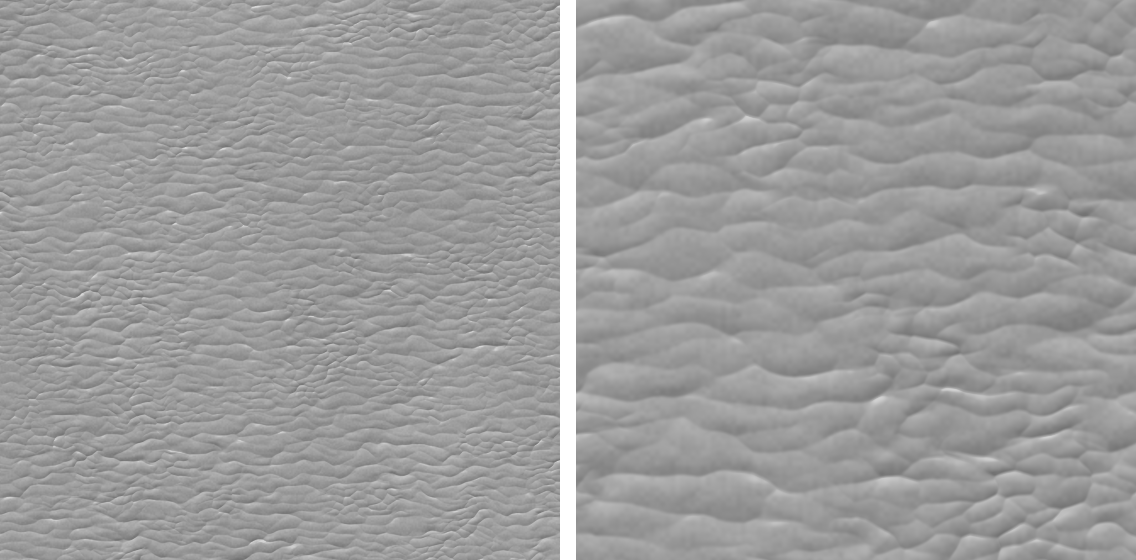
Left, the full canvas; right, a detail of the centre.
Write a Shadertoy shader that draws this texture.

```glsl
#define BASE_GREY 0.607
#define RELIEF 0.074
#define GLOSS 0.10
#define CLOUDING 0.055
#define GRAIN 0.032
#define LONG_CELLS vec2(23.0, 58.0)
#define SHORT_CELLS vec2(50.0, 86.0)
#define SOFTNESS 21.0
#define JITTER 0.88
#define LIGHT_DIR vec2(-0.35, 1.0)

vec2 hash22(vec2 p) {
    vec3 q = fract(p.xyx * vec3(0.1031, 0.1030, 0.0973));
    q += dot(q, q.yzx + 33.33);
    return fract((q.xx + q.yz) * q.zy);
}

float valueNoise(vec2 p) {
    vec2 cell = floor(p), f = fract(p);
    f = f * f * (3.0 - 2.0 * f);
    float low = mix(hash22(cell).x, hash22(cell + vec2(1, 0)).x, f.x);
    float high = mix(hash22(cell + vec2(0, 1)).x, hash22(cell + vec2(1, 1)).x, f.x);
    return mix(low, high, f.y);
}

float fbm(vec2 p) {
    float sum = 0.0, weight = 0.5;
    for (int i = 0; i < 3; i++) {
        sum += weight * valueNoise(p);
        p = p * 2.03 + 17.3;
        weight *= 0.5;
    }
    return sum / 0.875;
}

// Rounded lumps with narrow valleys: a softened cellular distance
float lumps(vec2 p) {
    vec2 cell = floor(p), f = fract(p);
    float sum = 0.0;
    for (int y = -1; y <= 1; y++)
    for (int x = -1; x <= 1; x++) {
        vec2 offset = vec2(x, y);
        vec2 point = 0.5 + JITTER * (hash22(cell + offset) - 0.5);
        vec2 d = offset + point - f;
        sum += exp(-SOFTNESS * dot(d, d));
    }
    return log(sum + 1e-8) / SOFTNESS;
}

// Wavy ripples, broken into small lumps in places
float rippleHeight(vec2 uv) {
    vec2 p = uv;
    p.y += 0.020 * (fbm(uv * vec2(15.0, 9.0)) - 0.5);
    p.y += 0.007 * (valueNoise(uv * vec2(52.0, 40.0) + 31.0) - 0.5);
    p.x += 0.036 * (fbm(uv * vec2(14.0, 32.0) + 57.0) - 0.5);
    float broken = smoothstep(0.44, 0.64, fbm(uv * vec2(13.0, 19.0) + 83.0));
    float longRipples = lumps(p * LONG_CELLS);
    float shortRipples = 0.78 * lumps(p * SHORT_CELLS + 7.0);
    float wrinkles = valueNoise(p * vec2(62.0, 125.0) + 11.0) - 0.5;
    return mix(longRipples, shortRipples, 0.08 + 0.84 * broken) + 0.12 * wrinkles;
}

void mainImage(out vec4 fragColor, in vec2 fragCoord) {
    vec2 uv = fragCoord / min(iResolution.x, iResolution.y);

    // Slope, measured per ripple spacing
    vec2 e = vec2(0.0009, 0.0);
    vec2 slope = vec2(rippleHeight(uv + e.xy) - rippleHeight(uv - e.xy),
                      rippleHeight(uv + e.yx) - rippleHeight(uv - e.yx));
    slope /= 2.0 * e.x * LONG_CELLS.y;
    float facing = -dot(slope, LIGHT_DIR);

    // Relief shading with uneven depth
    float depth = mix(0.6, 1.4, fbm(uv * 7.0 + 41.0));
    float grey = BASE_GREY + RELIEF * depth * clamp(facing, -1.7, 1.7);

    // Scattered wet glints along the upper rims
    float glintPatch = smoothstep(0.52, 0.85, valueNoise(uv * vec2(70.0, 95.0) + 23.0));
    grey += GLOSS * glintPatch * smoothstep(0.75, 1.6, facing);

    // Broad light variation and fine grain
    grey += CLOUDING * (fbm(uv * vec2(5.0, 4.0) + 3.0) - 0.5);
    grey += GRAIN * (valueNoise(uv * 330.0) - 0.5);

    fragColor = vec4(vec3(clamp(grey, 0.0, 1.0)), 1.0);
}
```
